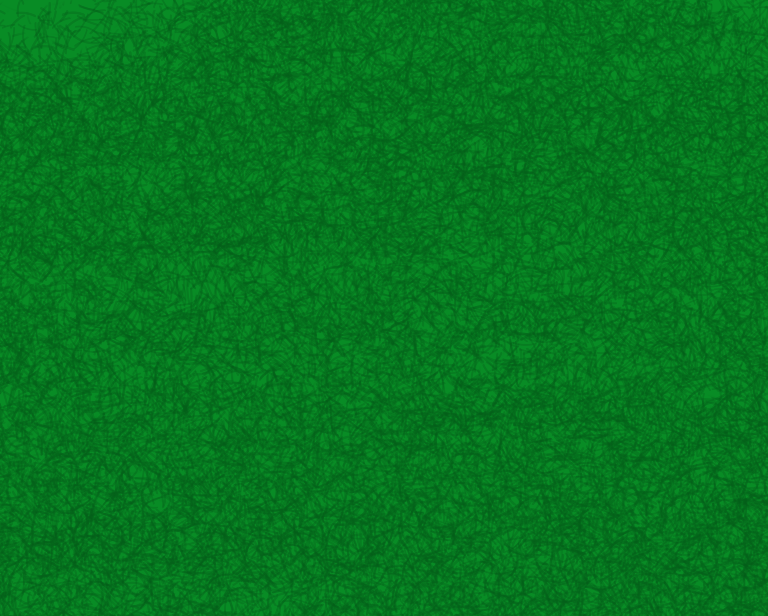
This texture is drawn by a WebGL 1 fragment shader. Its source:

```glsl
precision highp float;
// Green felt: thin, curved, translucent dark fibres pile up at random angles.
// Each layer is a jittered grid with one fibre per cell; layered sines form
// uneven horizontal bands that decide how many of the fibres are present.
uniform vec2 u_resolution;

vec4 hash4(vec2 cell, float seed) {
  float n = dot(cell, vec2(12.9898, 78.233)) + seed * 37.719;
  return fract(sin(vec4(n, n + 1.7, n + 4.1, n + 7.3)) * 43758.547);
}

// Share of fibres present at a place: wavering bands, bare upper corners
float fibreDensity(vec2 p, vec2 uv) {
  float y = uv.y + 0.018 * sin(p.x * 5.0 + 0.6) + 0.008 * sin(p.x * 13.0 + uv.y * 9.0);
  float bands = 0.09 * cos(37.0 * (y - 0.13)) * (0.7 + 0.5 * sin(p.x * 4.0 + uv.y * 11.0));
  bands += 0.07 * cos(9.5 * (y - 0.13));
  bands += 0.035 * sin(y * 83.0 + 2.0 * sin(p.x * 3.1));
  float patches = 0.04 * sin(p.x * 17.0 + 3.0 * sin(p.y * 11.0)) * sin(p.y * 23.0 + p.x * 6.0);
  float leftCorner = 1.0 - smoothstep(0.0, 0.24, length((uv - vec2(0.06, 1.03)) * vec2(0.9, 1.1)));
  float rightCorner = 1.0 - smoothstep(0.0, 0.13, length(uv - vec2(1.0, 1.0)));
  return 0.77 + bands + patches - 0.75 * leftCorner - 0.4 * rightCorner;
}

// Coverage of one bent fibre; q is measured in cells from its middle
float fibre(vec2 q, vec4 rnd, float cellSize, float pixel) {
  float angle = rnd.z * 6.2832;
  float c = cos(angle);
  float s = sin(angle);
  q = vec2(c * q.x + s * q.y, c * q.y - s * q.x);
  float bend = 0.9 * (fract(rnd.w * 17.0) - 0.5);
  float halfLength = 0.27 + 0.55 * rnd.w;
  float slope = 2.0 * bend * q.x;
  float across = (q.y - bend * q.x * q.x) / sqrt(1.0 + slope * slope);
  float beyond = max(abs(q.x) - halfLength, 0.0);
  float dist = length(vec2(beyond, across)) * cellSize;
  float halfWidth = 0.0012 + 0.0008 * fract(rnd.z * 29.0);
  return 1.0 - smoothstep(halfWidth - 0.5 * pixel, halfWidth + 0.6 * pixel, dist);
}

void main() {
  vec2 p = gl_FragCoord.xy / u_resolution.y;
  vec2 uv = gl_FragCoord.xy / u_resolution;
  float pixel = 1.0 / u_resolution.y;
  float density = fibreDensity(p, uv);

  // Light left after passing through every overlapping fibre
  float light = 1.0;
  for (int layer = 0; layer < 20; layer++) {
    float seed = float(layer) + 1.0;
    float cellSize = 0.024 + 0.016 * fract(seed * 0.618);
    vec2 grid = p / cellSize + fract(seed * vec2(0.37, 0.71));
    vec2 home = floor(grid);
    for (int j = -1; j <= 1; j++) {
      for (int i = -1; i <= 1; i++) {
        vec2 cell = home + vec2(float(i), float(j));
        vec4 rnd = hash4(cell, seed);
        float pick = fract(rnd.x * 13.0 + rnd.y * 7.0);
        float present = smoothstep(-0.04, 0.04, density - pick);
        light *= 1.0 - 0.32 * present * fibre(grid - cell - rnd.xy, rnd, cellSize, pixel);
      }
    }
  }

  vec3 deepGreen = vec3(0.012, 0.365, 0.095);
  vec3 brightGreen = vec3(0.032, 0.548, 0.145);
  gl_FragColor = vec4(mix(deepGreen, brightGreen, light), 1.0);
}
```
